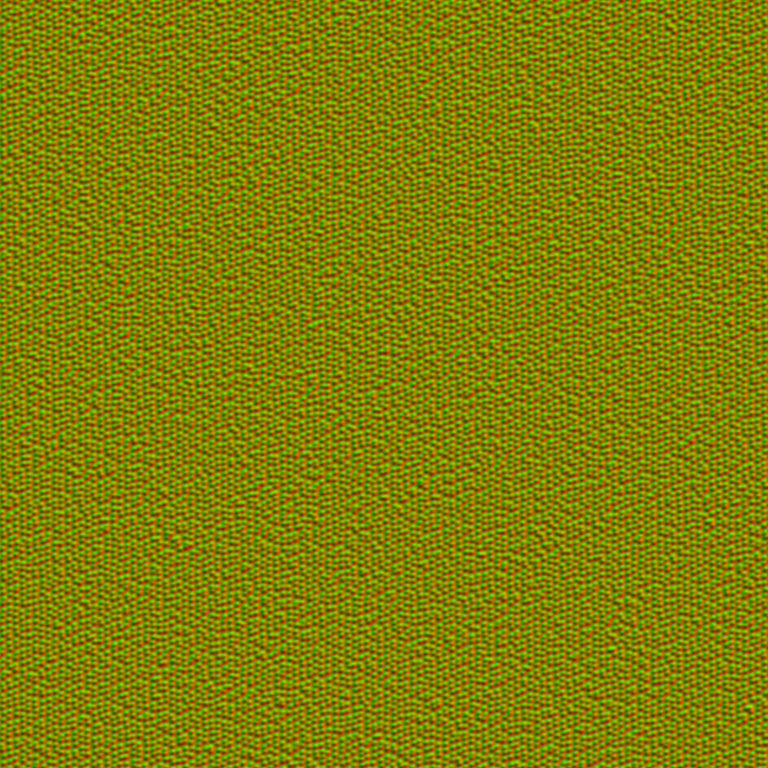
This texture map is drawn by a three.js fragment shader. Its source:

```glsl
#define GRAINS vec2(118.0, 124.0)  // grains across and up the canvas
#define JITTER 0.4                 // spread of grain centres within a cell
#define RADIUS 0.31                // grain falloff, in cells
#define SLANT 0.2                  // lean of each grain to the upper right
#define RELIEF vec2(0.168, 0.178)  // strength of the slopes
#define UNEVEN 0.1                 // height difference between grains
#define SLIP 0.16                  // slow vertical slip of the columns, in cells
#define FLAT_TONE vec2(0.507, 0.503)

varying vec2 vUv;

// Three independent values from 0 to 1 per cell
vec3 hash3(vec2 cell) {
  vec3 q = fract(cell.xyx * vec3(0.1031, 0.1030, 0.0973));
  q += dot(q, q.yxz + 33.33);
  return fract((q.xxy + q.yzz) * q.zyx);
}

// Half-cell stagger of the columns plus layered sines that vary it
float columnShift(float column, float height) {
  float slip = sin(column * 0.83 + 2.0 * sin(height * 0.13))
             + sin(column * 1.47 - height * 0.19 + 1.7);
  return 0.5 * mod(column, 2.0) + SLIP * slip;
}

// Outward slope of one soft, slanted bump
vec2 bumpSlope(vec2 offset) {
  vec2 e = vec2(offset.x - SLANT * offset.y, offset.y);
  float variance = RADIUS * RADIUS;
  float height = exp(-0.5 * dot(e, e) / variance);
  return vec2(e.x, e.y - SLANT * e.x) * height / variance;
}

// Sum of the bumps around a point, on staggered columns
vec2 grainSlope(vec2 p) {
  vec2 slope = vec2(0.0);
  float baseColumn = floor(p.x);
  for (int i = -1; i <= 1; i++) {
    float column = baseColumn + float(i);
    float shift = columnShift(column, p.y);
    float baseRow = floor(p.y - shift);
    for (int j = -1; j <= 1; j++) {
      vec2 cell = vec2(column, baseRow + float(j));
      vec3 rnd = hash3(cell + 7.0);
      vec2 centre = cell + vec2(0.0, shift) + 0.5 + JITTER * (rnd.xy - 0.5);
      slope += bumpSlope(p - centre) * (1.0 + UNEVEN * (2.0 * rnd.z - 1.0));
    }
  }
  return slope;
}

void main() {
  // Red holds the sideways slope, green the upward slope
  vec2 tone = FLAT_TONE + RELIEF * grainSlope(vUv * GRAINS);
  gl_FragColor = vec4(clamp(tone, 0.0, 1.0), 0.0, 1.0);
}
```
